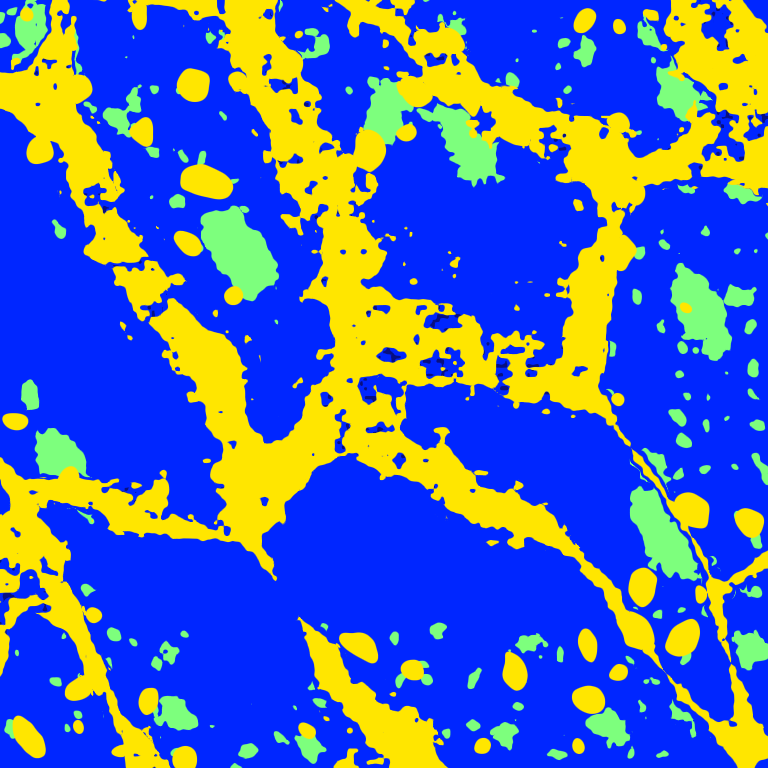
A Shadertoy shader for this pattern:

```glsl
// Flat-coloured tissue section: ragged yellow walls around slanted, elongated
// blue cells that hold yellow droplets and green grains. The walls are borders
// of a stretched, warped Voronoi diagram; the rest are scattered ellipses.

const vec3 BLUE   = vec3(0.00, 0.15, 1.00);
const vec3 YELLOW = vec3(1.00, 0.90, 0.00);
const vec3 GREEN  = vec3(0.49, 1.00, 0.49);
const vec3 NAVY   = vec3(0.03, 0.06, 0.50);
const float SLANT = 0.57;               // tilt of the long cell axis, radians
const vec2 CELL_RATE = vec2(3.8, 1.7);  // cells per unit across and along

float hash(vec2 p) {
    return fract(sin(dot(p, vec2(127.1, 311.7))) * 43758.5453);
}
vec2 hash2(vec2 p) { return vec2(hash(p), hash(p + 37.3)); }

float noise(vec2 p) {
    vec2 i = floor(p), f = fract(p);
    f = f * f * (3.0 - 2.0 * f);
    return mix(mix(hash(i), hash(i + vec2(1, 0)), f.x),
               mix(hash(i + vec2(0, 1)), hash(i + vec2(1, 1)), f.x), f.y);
}

vec2 rotate(vec2 p, float angle) {
    float c = cos(angle), s = sin(angle);
    return vec2(c * p.x + s * p.y, c * p.y - s * p.x);
}

float smoothMin(float a, float b, float k) {
    float h = max(k - abs(a - b), 0.0) / k;
    return min(a, b) - h * h * k * 0.25;
}

// Distance to the nearest Voronoi border, in canvas units, corners rounded.
float cellBorder(vec2 p, vec2 rate, float rounding) {
    vec2 q = p * rate, base = floor(q), nearest = vec2(9.0);
    for (int i = 0; i < 9; i++) {
        vec2 id = base + vec2(i % 3 - 1, i / 3 - 1);
        vec2 v = id + 0.15 + 0.7 * hash2(id) - q;
        if (dot(v, v) < dot(nearest, nearest)) nearest = v;
    }
    float d = 1.0;
    for (int i = 0; i < 25; i++) {
        vec2 id = base + vec2(i % 5 - 2, i / 5 - 2);
        vec2 v = id + 0.15 + 0.7 * hash2(id) - q;
        vec2 across = v - nearest;
        if (dot(across, across) > 0.0001) {
            float side = dot(0.5 * (v + nearest), across) / length(across * rate);
            d = smoothMin(d, side, rounding);
        }
    }
    return d;
}

// Distance to scattered ellipses; radii are in grid units, spread is in radians.
float scatter(vec2 p, float count, float density, vec2 radii, float stretch,
              float spread, float seed) {
    vec2 q = p * count, base = floor(q);
    float d = 1.0;
    for (int i = 0; i < 9; i++) {
        vec2 id = base + vec2(i % 3 - 1, i / 3 - 1), key = id + seed;
        vec2 centre = id + 0.2 + 0.6 * hash2(key);
        float crowding = smoothstep(0.25, 0.6, noise(centre / count * 3.0 + 7.0));
        if (hash(key + 11.7) < density * crowding) {
            float turn = SLANT + spread * (hash(key + 23.1) - 0.5);
            float radius = mix(radii.x, radii.y, hash(key + 5.9));
            float longer = mix(1.0, stretch, hash(key + 71.3));
            vec2 v = rotate(q - centre, turn) / vec2(1.0, longer);
            d = min(d, length(v) - radius);
        }
    }
    return d / count;
}

// Crisp, anti-aliased fill of a signed distance.
float fill(float d) {
    float w = 0.6 * clamp(fwidth(d), 0.2 / iResolution.y, 3.0 / iResolution.y);
    return 1.0 - smoothstep(-w, w, d);
}

void mainImage(out vec4 fragColor, in vec2 fragCoord) {
    vec2 p = fragCoord / iResolution.y;
    float coarse = noise(p * 24.0) - 0.5;
    float medium = noise(p * 52.0 + 3.0) - 0.5;
    float fine = noise(p * 125.0 + 9.0) - 0.5;

    // Walls: width drifts from beaded strands to broad, frayed bands
    vec2 bend = vec2(noise(p * 4.0), noise(p * 4.0 + 19.0)) - 0.5;
    float border = cellBorder(rotate(p + 0.1 * bend, SLANT) + 4.0, CELL_RATE, 0.035);
    float thick = smoothstep(0.25, 0.8, noise(p * 4.5 + 31.0));
    float wall = border - mix(0.005, 0.039, thick) + coarse * mix(0.012, 0.045, thick)
               + medium * mix(0.009, 0.018, thick) + fine * 0.008;

    // Holes eaten into the broad bands, dark flecks in them, crumbs outside
    float lace = mix(medium, fine, 0.35);
    float limit = mix(0.02, 0.28, noise(p * 6.0 + 53.0));
    float hole = (lace - mix(0.4, limit, thick)) * 0.025;
    float fleck = (0.76 - noise(p * 170.0)) * 0.006;
    fleck = max(fleck, max(-hole, wall + 0.004));
    float crumbs = max(wall - 0.022 * thick, (0.2 + lace) * 0.025);

    // Yellow droplets
    float drops = scatter(p, 14.0, 0.5, vec2(0.12, 0.25), 1.7, 3.0, 101.0)
                + coarse * 0.016 + medium * 0.008;
    float yellow = min(min(max(wall, hole), crumbs), drops);

    // Green bodies: long rods, ragged clumps and small specks
    float rods = scatter(p, 4.0, 0.6, vec2(0.1, 0.14), 3.0, 0.5, 211.0);
    float clumps = scatter(p, 11.0, 0.5, vec2(0.1, 0.27), 1.8, 1.5, 307.0);
    float specks = scatter(p, 32.0, 0.4, vec2(0.06, 0.22), 2.2, 3.0, 401.0);
    float grit = medium * 0.024 + fine * 0.014;
    float green = min(min(rods + grit * 0.6, clumps + grit), specks + grit * 0.45);
    green = max(green, 0.008 - wall);

    vec3 color = mix(BLUE, GREEN, fill(green));
    color = mix(color, NAVY, fill(fleck));
    color = mix(color, YELLOW, fill(yellow));
    fragColor = vec4(color, 1.0);
}
```
